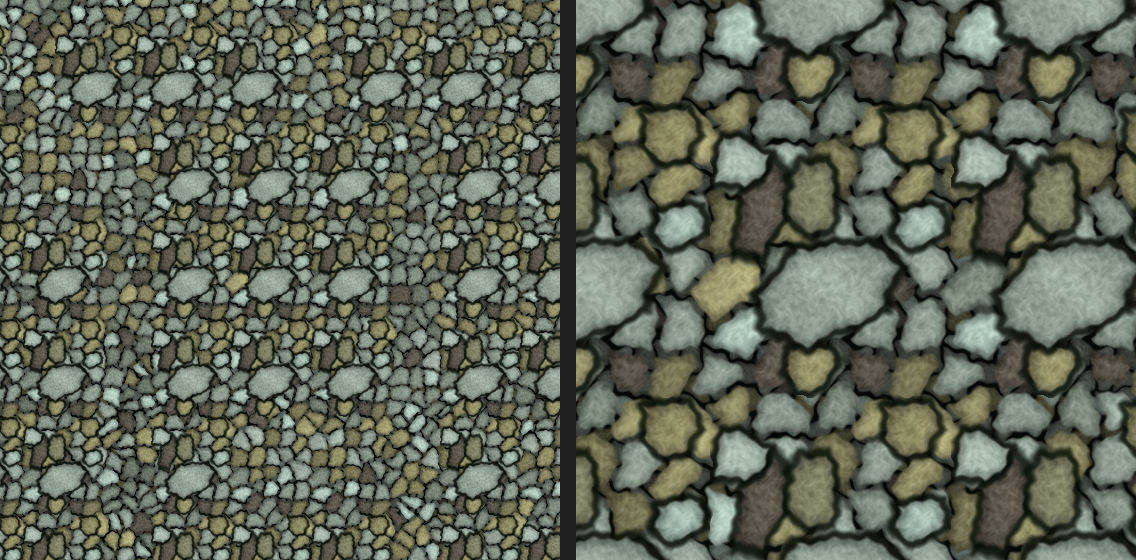
Left, the full canvas; right, a detail of the centre.
Give the GLSL for this texture, as a WebGL 1 fragment shader.

```glsl
precision highp float;
// Crushed gravel: a patch of grey-green, tan and brown stones repeated with filler strips between.
uniform vec2 u_resolution;

#define CELLS vec2(34.9, 34.3)   // small stones across and down the canvas
#define TILE vec2(5.0, 6.0)      // stones in one repeated patch
#define RUN 15.0                 // columns of patches before a filler strip
#define PERIOD 18.0              // columns of patches plus filler
#define ORIGIN vec2(9.42, 2.8)   // corner of the first patch, in cells
#define SWAP 0.10                // share of stones that differ between repeats
#define GAP vec3(0.035, 0.06, 0.03)
#define GREY_DARK vec3(0.38, 0.42, 0.37)
#define GREY_LIGHT vec3(0.61, 0.67, 0.62)
#define TAN vec3(0.53, 0.52, 0.37)
#define BROWN vec3(0.35, 0.33, 0.29)
#define PALE vec3(0.65, 0.74, 0.69)

const float TAU = 6.28318;

vec3 hash3(vec2 p) {
  vec3 q = fract(p.xyx * vec3(0.1031, 0.1030, 0.0973));
  q += dot(q, q.yzx + 33.33);
  return fract((q.xxy + q.yzz) * q.zyx);
}

// Column within the period; the top band of patches is shifted sideways
float shiftedColumn(vec2 cell) {
  return cell.x + 6.0 * step(24.0, cell.y);
}

bool isFiller(vec2 cell) {
  return mod(shiftedColumn(cell), PERIOD) >= RUN || cell.y >= 30.0;
}

vec2 patchCell(vec2 cell) {
  return mod(vec2(mod(shiftedColumn(cell), PERIOD), cell.y), TILE);
}

// Cell identity shared by all repeats, except in fillers and swapped stones
vec2 stoneId(vec2 cell, float scale) {
  vec2 coarse = floor(cell / scale);
  bool unique = isFiller(coarse) || hash3(coarse + 17.0).x < SWAP;
  vec2 id = unique ? coarse + 60.0 : patchCell(coarse);
  return id * scale + mod(cell, scale) + 131.0 * (scale - 1.0);
}

// Speckle from layered, bent sines
float grain(vec2 p) {
  float sum = 0.0;
  float amp = 0.5;
  for (int i = 0; i < 4; i++) {
    p = mat2(0.8, 0.6, -0.6, 0.8) * p * 1.45 + 1.7;
    sum += amp * sin(p.x + 1.8 * sin(p.y * 0.9)) * sin(p.y + 1.5 * sin(p.x * 0.7));
    amp *= 0.85;
  }
  return sum;
}

vec3 stoneTint(vec3 h) {
  vec3 tint = mix(GREY_DARK, GREY_LIGHT, h.y);
  tint = mix(tint, TAN * (0.8 + 0.4 * h.y), step(0.74, h.x));
  tint = mix(tint, BROWN, step(h.x, 0.07));
  return mix(tint, PALE, step(0.87, h.z));
}

// Rounded rim, a tilted facet and speckle; d is the depth inside the edge
vec3 shadeStone(vec3 tint, vec2 p, float d, float turn) {
  float facet = 0.06 * sin(dot(p, vec2(cos(turn), sin(turn))) * 4.0 + turn);
  float rim = mix(0.70, 1.06, smoothstep(0.0, 0.28, d));
  return tint * (rim + facet) + 0.075 * grain(p * 7.0 + turn);
}

// Cellular layer of packed stones
vec3 gravel(vec2 p, float scale, vec3 under) {
  p *= scale;
  vec2 base = floor(p);
  vec2 nearest = vec2(0.0);
  vec2 home = base;
  float best = 9.0;
  for (int j = -1; j <= 1; j++) for (int i = -1; i <= 1; i++) {
    vec2 cell = base + vec2(i, j);
    vec2 toSeed = cell + 0.1 + 0.8 * hash3(stoneId(cell, scale)).xy - p;
    float dist = dot(toSeed, toSeed);
    if (dist < best) { best = dist; nearest = toSeed; home = cell; }
  }
  // Smooth minimum of the distances to the borders rounds the corners
  float sum = 0.0001;
  for (int j = -2; j <= 2; j++) for (int i = -2; i <= 2; i++) {
    vec2 cell = home + vec2(i, j);
    vec2 toSeed = cell + 0.1 + 0.8 * hash3(stoneId(cell, scale)).xy - p;
    vec2 across = toSeed - nearest;
    float len = length(across);
    if (len > 0.001) sum += exp(-18.0 * dot(0.5 * (toSeed + nearest), across / len));
  }
  vec3 h = hash3(stoneId(home, scale) + 7.3);
  float d = -log(sum) / 18.0 - mix(-0.01, 0.07, h.z);
  vec3 color = shadeStone(stoneTint(h), -nearest, d, h.y * TAU);
  return mix(under, color, smoothstep(0.0, 0.08, d));
}

// Lays one angular stone with a dark surround over the gravel
void layStone(inout vec3 color, vec2 p, vec2 center, vec2 halfSize, float angle, vec3 tint) {
  float c = cos(angle), s = sin(angle);
  vec2 q = mat2(c, -s, s, c) * (p - center) / halfSize;
  float edge = -9.0;
  for (int i = 0; i < 7; i++) {
    vec3 h = hash3(center * 10.0 + float(i) * 3.0);
    float a = (float(i) + 0.6 * h.x) * TAU / 7.0;
    edge = max(edge, dot(q, vec2(cos(a), sin(a))) - 0.82 - 0.18 * h.y);
  }
  float d = -edge * min(halfSize.x, halfSize.y);
  color = mix(color, GAP, 0.85 * smoothstep(-0.16, -0.03, d));
  color = mix(color, shadeStone(tint, p - center, d, center.x * 3.0), smoothstep(0.0, 0.08, d));
}

void main() {
  vec2 p = gl_FragCoord.xy / u_resolution * CELLS - ORIGIN;
  vec2 rough = p + 0.045 * sin(TAU * p.yx + 1.0) + 0.02 * sin(TAU * 3.0 * p.yx);
  vec3 color = gravel(rough, 2.0, GAP) * 0.5;
  color = gravel(rough, 1.0, color);

  // Landmark stones of each patch; a few patches lose theirs
  vec2 cell = floor(rough);
  float column = shiftedColumn(cell);
  vec2 patchId = vec2(floor(column / PERIOD) * 3.0 + floor(mod(column, PERIOD) / TILE.x), floor(cell.y / TILE.y));
  if (!isFiller(cell) && hash3(patchId + 23.0).x > 0.06) {
    vec2 q = patchCell(cell) + fract(rough);
    layStone(color, q, vec2(2.05, 4.05), vec2(0.60, 0.78), 0.2, mix(GREY_DARK, TAN, 0.6));
    layStone(color, q, vec2(1.05, 3.70), vec2(0.52, 0.98), -0.28, BROWN);
    layStone(color, q, vec2(0.62, 4.75), vec2(0.60, 0.55), 0.5, GREY_LIGHT);
    layStone(color, q, vec2(4.35, 3.45), vec2(0.62, 0.48), 0.1, PALE * 0.94);
    layStone(color, q, vec2(4.15, 5.30), vec2(0.58, 0.66), 0.9, TAN);
    layStone(color, q, vec2(2.05, 0.60), vec2(0.60, 0.52), 0.15, TAN * 1.08);
    layStone(color, q, vec2(2.40, 2.10), vec2(1.55, 1.02), 0.38, mix(GREY_DARK, GREY_LIGHT, 0.75));
  }
  gl_FragColor = vec4(clamp(color, 0.0, 1.0), 1.0);
}
```
